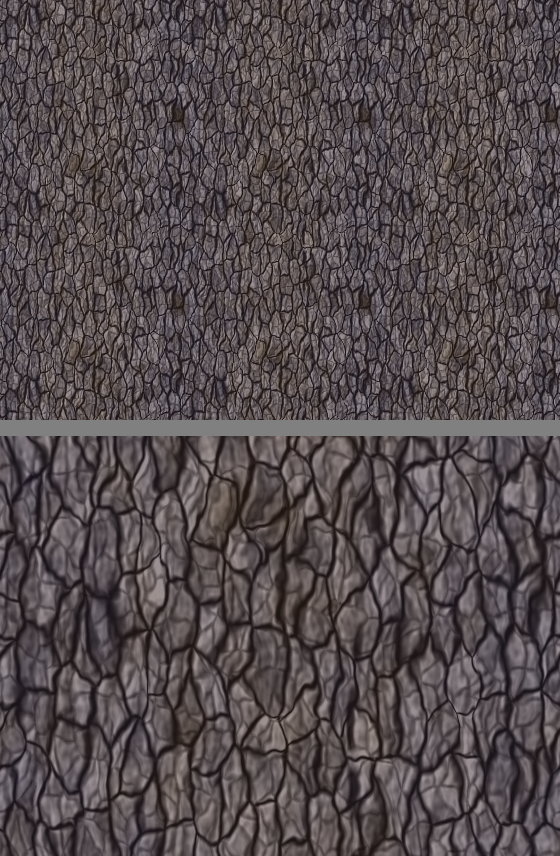
Top: the whole. Bottom: its middle third, enlarged.
Give the GLSL for this texture, as a Shadertoy shader.

```glsl
// Two random values per lattice cell, wrapping at the given period
vec2 hash2(vec2 cell, vec2 period) {
    uvec2 v = uvec2(mod(cell + 0.5, period)) + uvec2(period) * 37u;
    v = v * 1664525u + 1013904223u;
    v.x += v.y * 1664525u;
    v.y += v.x * 1664525u;
    v ^= v >> 16u;
    v.x += v.y * 1664525u;
    v.y += v.x * 1664525u;
    v ^= v >> 16u;
    return vec2(v & 0xffffu) / 65535.0;
}

float corner(vec2 cell, vec2 offset, vec2 period) {
    return dot(hash2(cell, period) * 2.0 - 1.0, offset);
}

// Gradient noise that tiles over the unit square
float noise(vec2 p, vec2 freq) {
    vec2 q = p * freq, i = floor(q), f = q - i;
    vec2 u = f * f * f * (f * (f * 6.0 - 15.0) + 10.0);
    vec2 e = vec2(1, 0);
    return mix(mix(corner(i, f, freq), corner(i + e, f - e, freq), u.x),
               mix(corner(i + e.yx, f - e.yx, freq), corner(i + 1.0, f - 1.0, freq), u.x), u.y);
}

float fbm(vec2 p, vec2 freq) {
    float sum = 0.0, amp = 1.0;
    for (int k = 0; k < 3; k++) {
        sum += amp * noise(p, freq);
        freq *= 2.0;
        amp *= 0.55;
    }
    return sum;
}

// Bark plates: x = distance to the nearest crack, y = random value of the plate
vec2 plates(vec2 p, vec2 cells) {
    vec2 q = p * cells, base = floor(q), f = q - base;
    vec2 nearest = vec2(0), home = vec2(0);
    float best = 9.0;
    for (int y = -1; y <= 1; y++)
    for (int x = -1; x <= 1; x++) {
        vec2 g = vec2(x, y);
        vec2 r = g + hash2(base + g, cells) - f;
        if (dot(r, r) < best) {
            best = dot(r, r);
            nearest = r;
            home = g;
        }
    }
    float border = 9.0;
    for (int y = -2; y <= 2; y++)
    for (int x = -2; x <= 2; x++) {
        vec2 g = home + vec2(x, y);
        vec2 r = g + hash2(base + g, cells) - f;
        vec2 d = r - nearest;
        if (dot(d, d) > 1e-4) {
            vec2 n = normalize(d);
            border = min(border, dot(0.5 * (r + nearest), n) / length(n * cells));
        }
    }
    return vec2(border, hash2(base + home, cells + 1.0).x);
}

// Falloff around a knot, repeated with the tile
float knot(vec2 p, vec2 center, vec2 radius) {
    vec2 d = (fract(p - center + 0.5) - 0.5) / radius;
    return exp(-dot(d, d));
}

float surface(vec2 p) {
    float scar = knot(p, vec2(0.96, 0.375), vec2(0.035, 0.05));
    float swirl = knot(p, vec2(0.46, 0.1), vec2(0.11, 0.06));

    // Ragged plate outlines, more twisted near the swirl
    vec2 w = p + vec2(0.022, 0.03) * (1.0 + swirl)
           * vec2(fbm(p, vec2(15, 9)), fbm(p + 0.37, vec2(13, 10)));
    vec2 coarse = plates(w, vec2(20, 9));
    vec2 fine = plates(w + 0.013, vec2(38, 19));

    float tone = 0.74 + 0.22 * (coarse.y - 0.5) + 0.2 * (fine.y - 0.5);
    tone += 0.42 * fbm(w, vec2(44, 13)) + 0.28 * noise(p, vec2(96, 64));
    tone += 0.14 * noise(p, vec2(5, 4));

    // Cracks of varying width
    float width = max(0.004, 0.010 + 0.014 * noise(p, vec2(9, 6)));
    tone *= mix(0.08, 1.0, smoothstep(-0.001, width, coarse.x));
    tone *= mix(0.62, 1.0, smoothstep(0.0, 0.007, fine.x));

    // Long vertical furrow
    float x = fract(p.x) - 0.635 - 0.03 * fbm(p, vec2(4, 7));
    float y = fract(p.y);
    float reach = smoothstep(0.3, 0.42, y) * (1.0 - smoothstep(0.85, 0.95, y));
    reach *= smoothstep(-0.25, 0.1, noise(p, vec2(3, 14)));
    tone *= 1.0 - 0.8 * reach * (1.0 - smoothstep(0.003, 0.012, abs(x)));

    return tone * (1.0 - 0.6 * scar) * (1.0 - 0.2 * swirl);
}

void mainImage(out vec4 fragColor, in vec2 fragCoord) {
    // Three tiles across, anchored at the top left
    vec2 p = (fragCoord - vec2(0, iResolution.y)) * 2.25 / iResolution.y;

    // Relief lit from the upper left
    float tone = surface(p);
    tone += 0.25 * (tone - surface(p + vec2(-0.006, 0.005)));
    vec3 color = mix(vec3(0.11, 0.08, 0.09), vec3(0.56, 0.52, 0.53), clamp(tone, 0.0, 1.1));

    // Brown ridge, violet hollows and brown knots
    float warmth = 0.5 * cos(6.2832 * (p.x - 0.48)) + 1.6 * noise(p, vec2(14, 9));
    warmth += 2.0 * knot(p, vec2(0.96, 0.375), vec2(0.04, 0.05));
    warmth += knot(p, vec2(0.46, 0.1), vec2(0.09, 0.06));
    color += warmth * vec3(0.012, 0.004, -0.02);

    fragColor = vec4(clamp(color, 0.0, 1.0), 1.0);
}
```
